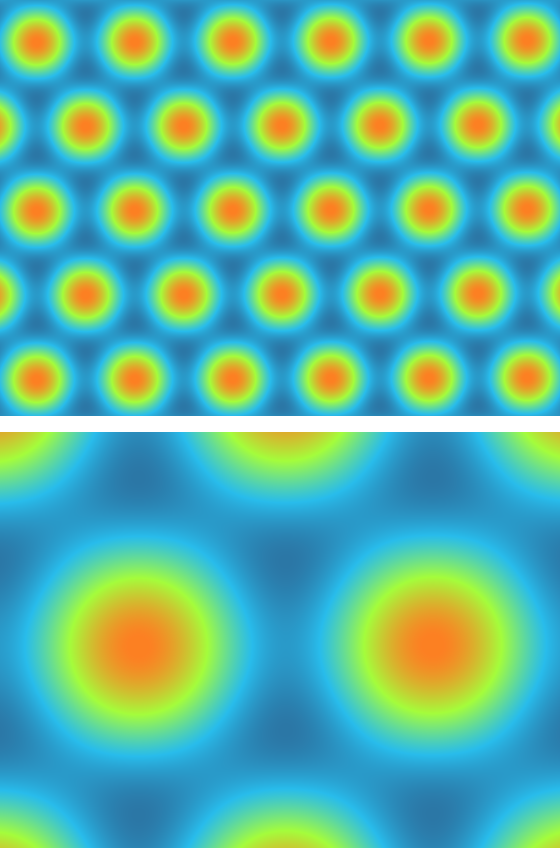
Top, the full canvas; bottom, a detail of the centre.
A Shadertoy shader for this pattern:

```glsl
const float TAU = 6.2831853;

// Lattice, in canvas heights
const vec2  ORIGIN  = vec2(0.0882, 0.493);   // centre of one spot
const float COLUMN  = 0.2358;                // spot spacing along a row
const float ROW     = 0.2028;                // distance between rows
const float SLOPE   = 0.004;                 // slight upward tilt of the rows

// Colours from the gaps to the spot centres
const vec3 GAP_BLUE  = vec3(0.168, 0.465, 0.650);
const vec3 RIM_CYAN  = vec3(0.157, 0.737, 0.922);
const vec3 RING_LIME = vec3(0.643, 0.990, 0.234);
const vec3 CORE_ORANGE = vec3(0.990, 0.500, 0.135);

// Field heights at which each colour is pure
const float GAP_LEVEL  = -1.50;
const float RIM_LEVEL  = -0.51;
const float RING_LEVEL =  1.20;
const float CORE_LEVEL =  2.95;

// Three plane waves that add up to staggered round peaks
float hexWaves(vec2 p) {
    p -= ORIGIN;
    p.y -= SLOPE * p.x;
    float across = TAU * p.x / COLUMN;
    float up = TAU * p.y / (2.0 * ROW);
    return cos(across + up) + cos(across - up) + cos(2.0 * up);
}

// Position of a height between two levels, from 0 to 1
float ramp(float low, float high, float height) {
    return clamp((height - low) / (high - low), 0.0, 1.0);
}

vec3 heightColour(float height) {
    vec3 colour = mix(GAP_BLUE, RIM_CYAN, ramp(GAP_LEVEL, RIM_LEVEL, height));
    colour = mix(colour, RING_LIME, ramp(RIM_LEVEL, RING_LEVEL, height));
    return mix(colour, CORE_ORANGE, ramp(RING_LEVEL, CORE_LEVEL, height));
}

void mainImage(out vec4 fragColor, in vec2 fragCoord) {
    vec2 p = fragCoord / iResolution.y;
    fragColor = vec4(heightColour(hexWaves(p)), 1.0);
}
```
